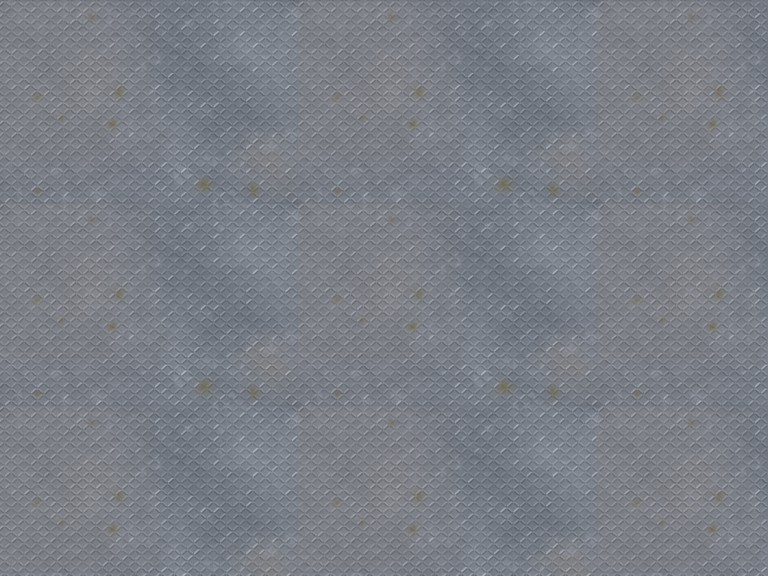
Reproduce this texture procedurally as a WebGL 2 fragment shader.

```glsl
#version 300 es
precision highp float;
// Worn blue-grey diamond tread plate, repeated as sheets with stains and rust.
uniform vec2 u_resolution;
out vec4 fragColor;

#define TILE vec2(0.5208, 0.3516)    // sheet size, in canvas heights
#define ORIGIN vec2(-0.0035, 0.002)  // first sheet corner, from top left
#define LUGS vec2(46.0, 34.0)        // raised lugs per sheet, both even
#define LUG_HALF 0.43                // half length of a lug, in cells
#define LUG_WIDTH 0.13               // half width of a lug, in cells
#define RELIEF 0.062                 // strength of the lug shading
#define MOTTLE 0.055                 // strength of the fine wear

const vec3 STEEL = vec3(0.473, 0.496, 0.533);
const vec3 WARM_GREY = vec3(0.486, 0.495, 0.522);
const vec3 BEIGE = vec3(0.54, 0.52, 0.505);
const vec3 RUST = vec3(0.43, 0.39, 0.24);
const vec3 PALE = vec3(0.61, 0.63, 0.68);

// Broad stains: centre, radius (sheet units, v downward), brightness change
const vec4 STAINS[8] = vec4[8](
  vec4(0.56, 0.14, 0.14, -0.025), vec4(0.68, 0.33, 0.13, -0.032),
  vec4(0.84, 0.52, 0.13, -0.030), vec4(0.74, 0.70, 0.11, -0.020),
  vec4(0.83, 0.24, 0.12, 0.032), vec4(0.94, 0.36, 0.10, 0.022),
  vec4(0.62, 0.74, 0.08, 0.022), vec4(0.40, 0.42, 0.16, 0.010));

// Rust flecks: centre and radius in sheet units
const vec3 FLECKS[8] = vec3[8](
  vec3(0.40, 0.46, 0.021), vec3(0.385, 0.61, 0.013), vec3(0.13, 0.48, 0.014),
  vec3(0.21, 0.58, 0.010), vec3(0.69, 0.91, 0.023), vec3(0.85, 0.93, 0.019),
  vec3(0.31, 0.09, 0.011), vec3(0.13, 0.95, 0.012));

float hash(vec2 p) {
  vec3 q = fract(vec3(p.xyx) * 0.1031);
  q += dot(q, q.yzx + 33.33);
  return fract((q.x + q.y) * q.z);
}

// Value noise that wraps after "period" lattice steps
float noise(vec2 p, vec2 period) {
  vec2 i = floor(p), f = fract(p);
  f = f * f * (3.0 - 2.0 * f);
  vec2 a = mod(i, period), b = mod(i + 1.0, period);
  return mix(mix(hash(a), hash(vec2(b.x, a.y)), f.x),
             mix(hash(vec2(a.x, b.y)), hash(b), f.x), f.y);
}

float fbm(vec2 uv, vec2 cells) {
  float sum = 0.0, weight = 0.5;
  for (int i = 0; i < 4; i++) {
    sum += weight * noise(uv * cells, cells);
    cells *= 2.0;
    weight *= 0.5;
  }
  return sum / 0.9375;
}

// Height of the lugs, leaning left and right in a checkerboard
float lugHeight(vec2 g, float blur) {
  vec2 cell = floor(g), q = fract(g) - 0.5;
  float lean = mod(cell.x + cell.y, 2.0) * 2.0 - 1.0;
  vec2 axis = normalize(vec2(1.0, lean));
  float along = max(abs(dot(q, axis)) - LUG_HALF, 0.0);
  float across = dot(q, vec2(-axis.y, axis.x));
  float d = length(vec2(along, across));
  return 1.0 - smoothstep(LUG_WIDTH - blur, LUG_WIDTH + blur, d);
}

float spot(vec2 d, float radius) {
  return exp(-dot(d, d) / (radius * radius));
}

void main() {
  vec2 p = gl_FragCoord.xy / u_resolution.y;
  vec2 uv = fract((vec2(p.x, 1.0 - p.y) - ORIGIN) / TILE);
  vec2 aspect = vec2(1.0, TILE.y / TILE.x);
  float broad = fbm(uv, vec2(6.0, 4.0));
  float fine = fbm(uv, vec2(36.0, 24.0));
  vec2 ragged = uv + 0.14 * (vec2(broad, fbm(uv.yx, vec2(5.0))) - 0.5);

  // Sheet tone: warm grey on the left, bluer on the right and at the foot
  float warm = 1.0 - smoothstep(0.28, 0.62, ragged.x);
  warm *= 1.0 - 0.8 * smoothstep(0.74, 0.90, ragged.y);
  vec3 color = mix(STEEL, WARM_GREY, warm);
  for (int i = 0; i < 8; i++) {
    vec4 s = STAINS[i];
    color += s.w * vec3(1.0, 0.98, 0.94) * spot((ragged - s.xy) * aspect, s.z);
  }
  color -= 0.010 * smoothstep(0.78, 0.90, ragged.y);
  color += 0.030 * (broad - 0.5) + MOTTLE * (fine - 0.5);
  color = mix(color, BEIGE, 0.45 * spot((ragged - vec2(0.92, 0.79)) * aspect, 0.075));
  color = mix(color, BEIGE, 0.18 * spot((ragged - vec2(0.36, 0.40)) * aspect, 0.10));

  // Pale scuffs, mostly on the blue side
  float scuff = smoothstep(0.64, 0.82, fbm(uv, vec2(27.0, 18.0)));
  color = mix(color, PALE, scuff * mix(0.35, 0.15, warm));

  // Lugs lit from above, each catching a different share of the light
  vec2 g = uv * LUGS;
  float pixel = LUGS.y / (TILE.y * u_resolution.y);
  float blur = max(0.10, 0.5 * pixel);
  vec2 light = vec2(0.03, 0.17);
  float edge = lugHeight(g + light, blur) - lugHeight(g - light, blur);
  float glint = hash(floor(g) + 71.0);
  color += RELIEF * edge * mix(0.6, 1.4, glint);
  float rising = 1.0 - mod(floor(g.x) + floor(g.y), 2.0);
  float top = lugHeight(g + 0.4 * light, blur);
  color += top * (rising - 0.5) * 0.03;
  color += top * rising * smoothstep(0.75, 1.0, glint) * mix(0.09, 0.03, warm);

  // Rust flecks broken up by the fine wear
  for (int i = 0; i < 8; i++) {
    vec2 d = (uv - FLECKS[i].xy) * aspect + 0.03 * (vec2(fine, broad) - 0.5);
    float amount = spot(d, FLECKS[i].z) * mix(0.4, 1.0, smoothstep(0.3, 0.6, fine));
    color = mix(color, RUST, 0.6 * amount);
  }

  // Faint darker joint between sheets
  vec2 joint = min(uv, 1.0 - uv) * TILE;
  color -= 0.018 * (1.0 - smoothstep(0.0, 0.004, joint.y));
  color -= 0.006 * (1.0 - smoothstep(0.0, 0.004, joint.x));
  fragColor = vec4(clamp(color, 0.0, 1.0), 1.0);
}
```
